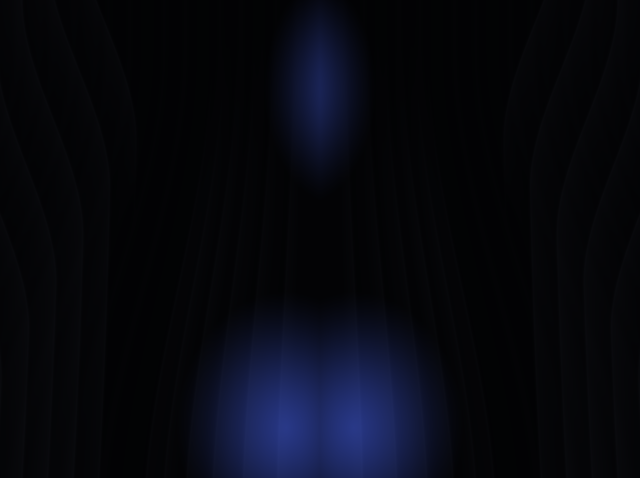
Write a Shadertoy shader that draws this background.

```glsl
// Dark mirrored stage curtains with a blue lens glow above and a wide blue pool of light below.
#define BASE_COLOR vec3(0.007, 0.008, 0.014)
#define CLOTH_COLOR vec3(0.027, 0.029, 0.036)
#define GLOW_COLOR vec3(0.145, 0.205, 0.505)
#define POOL_CENTER vec2(0.052, 0.105)
#define POOL_RADIUS vec2(0.172, 0.285)
#define LENS_CENTER vec2(-0.028, 0.815)
#define LENS_RADIUS vec2(0.115, 0.245)
#define LENS_GAIN 0.78
#define OUTER_FOLDS 7
#define INNER_FOLDS 6

// Elliptical light, strongest at its center and zero at its rim.
float glow(vec2 p, vec2 center, vec2 radius) {
    float f = clamp(1.0 - length((p - center) / radius), 0.0, 1.0);
    return mix(f, f * f * (3.0 - 2.0 * f), 0.45);
}

// Cloth lit on the positive side of an edge, with a thin bright hem.
float fold(float side, float width, float hem, float pixel) {
    float lit = smoothstep(-pixel, pixel, side) * exp(-max(side, 0.0) / width);
    float line = exp(-pow(side / max(0.0022, pixel), 2.0));
    return lit + hem * line;
}

void mainImage(out vec4 fragColor, in vec2 fragCoord) {
    vec2 uv = fragCoord / iResolution.xy;
    float pixel = 1.0 / iResolution.x;
    float fromCenter = abs(uv.x - 0.5);
    float fromSide = 0.5 - fromCenter;
    float down = 1.0 - uv.y;
    vec2 p = vec2(fromCenter, uv.y);

    // Outer drapes: S-shaped edges, each bending lower than the last
    float cloth = 0.0;
    for (int i = 0; i < OUTER_FOLDS; i++) {
        float k = float(i);
        float bend = smoothstep(-0.25, 0.25, down - 0.05 - 0.1 * k);
        float edge = 0.215 - 0.04 * k - 0.1 * (1.0 - bend) - 0.02 * down * down;
        float fade = i == 0 ? 1.0 - smoothstep(0.15, 0.5, down) : 1.0;
        cloth += 0.55 * fade * fold(edge - fromSide, 0.035, 0.45, pixel);
    }

    // Inner drapes: edges flaring away from the middle toward the floor
    float flare = 0.88 + 0.55 * smoothstep(0.1, 1.1, down);
    float visible = smoothstep(0.05, 0.6, down);
    for (int i = 0; i < INNER_FOLDS; i++) {
        float k = float(i);
        float edge = (0.047 + 0.04 * k - 0.0022 * k * k) * flare;
        cloth += 0.38 * visible * fold(edge - fromCenter, 0.018, 0.6, pixel);
    }

    // Fine pleats from layered sines
    float q = fromCenter / flare;
    float pleats = 0.5 + 0.3 * sin(q * 190.0) + 0.2 * sin(q * 317.0 + 1.3);
    cloth += 0.12 * pleats;

    // Blue lights over the cloth
    float light = glow(p, POOL_CENTER, POOL_RADIUS)
                + LENS_GAIN * glow(p, LENS_CENTER, LENS_RADIUS);

    vec3 color = BASE_COLOR + CLOTH_COLOR * cloth + GLOW_COLOR * light;
    fragColor = vec4(color, 1.0);
}
```
